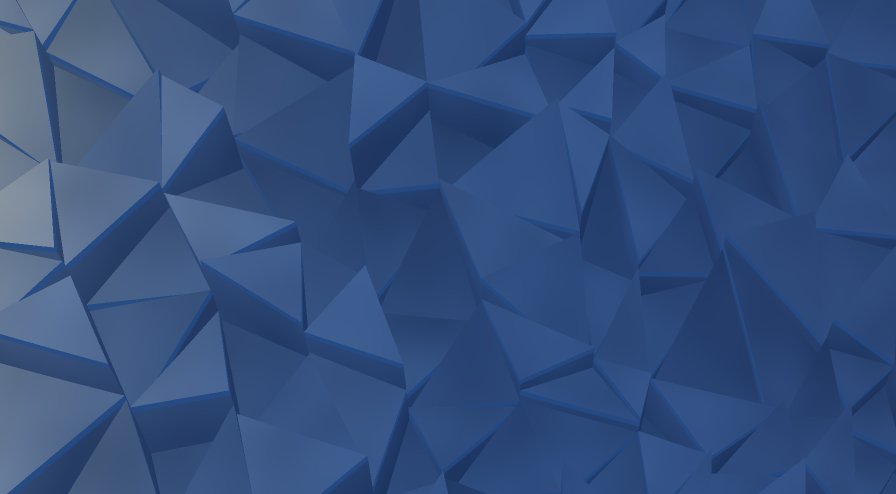
Give the GLSL for this background, as a WebGL 1 fragment shader.

```glsl
precision highp float;
// Field of raised, tilted triangular prisms in dusk blue, lit from the left.
// A jittered triangle lattice is extruded; each view ray is clipped exactly
// against the nearby prisms, and the highest crossing is the visible one.

uniform vec2 u_resolution;

struct Hit {
  float level;   // height of the visible point
  float below;   // depth under the top rim, zero on a top face
  float height;  // mean height of the prism
  float seed;
  vec2 normal;   // inward normal of the wall
  vec2 tilt;     // slope of the top face
  vec2 local;    // position relative to the centroid
};

vec2 hash2(vec2 p) {
  vec3 q = fract(p.xyx * vec3(0.1031, 0.1030, 0.0973));
  q += dot(q, q.yzx + 33.33);
  return fract((q.xx + q.yz) * q.zy);
}

float gradientNoise(vec2 p) {
  vec2 i = floor(p), f = fract(p);
  vec2 u = f * f * f * (f * (f * 6.0 - 15.0) + 10.0);
  vec2 o = vec2(0.0, 1.0);
  float a = dot(hash2(i) * 2.0 - 1.0, f);
  float b = dot(hash2(i + o.yx) * 2.0 - 1.0, f - o.yx);
  float c = dot(hash2(i + o) * 2.0 - 1.0, f - o);
  float d = dot(hash2(i + 1.0) * 2.0 - 1.0, f - 1.0);
  return mix(mix(a, b, u.x), mix(c, d, u.x), u.y);
}

vec2 latticeVertex(vec2 i) {
  return vec2(i.x + 0.5 * i.y, 0.866 * i.y) + 0.56 * (hash2(i + 57.0) - 0.5);
}

// Narrows the span of heights in which the ray is inside one edge.
void clipEdge(vec2 p, vec2 lean, vec2 a, vec2 b, inout vec2 span, inout vec2 normal) {
  vec2 e = normalize(b - a);
  vec2 n = vec2(-e.y, e.x);
  float rate = dot(n, lean) + 0.00003;
  float s = dot(n, p - a) / rate;
  if (rate < 0.0) {
    span.x = max(span.x, s);
  } else if (s < span.y) {
    span.y = s;
    normal = n;
  }
}

void tracePrism(vec2 p, vec2 lean, vec2 a, vec2 b, vec2 c, vec2 id, inout Hit hit) {
  vec2 span = vec2(-2.0, 9.0), normal = vec2(0.0);
  clipEdge(p, lean, a, b, span, normal);
  clipEdge(p, lean, b, c, span, normal);
  clipEdge(p, lean, c, a, span, normal);
  vec2 rnd = hash2(id + 211.0);
  vec2 tilt = 0.62 * (hash2(id + 133.0) - 0.5);
  vec2 center = (a + b + c) / 3.0;
  float height = 0.04 + 0.46 * rnd.x;
  float top = (height + dot(tilt, p - center)) / (1.0 + dot(tilt, lean));
  float s = min(span.y, top);
  if (s >= span.x && s > hit.level) {
    vec2 local = p - s * lean - center;
    float below = span.y < top ? height + dot(tilt, local) - s : 0.0;
    hit = Hit(s, below, height, rnd.y, normal, tilt, local);
  }
}

Hit traceField(vec2 p, vec2 lean) {
  Hit hit = Hit(-9.0, 0.0, 0.0, 0.0, vec2(0.0), vec2(0.0), vec2(0.0));
  vec2 base = floor(vec2(p.x - 0.57735 * p.y, 1.1547 * p.y));
  for (int j = -2; j <= 1; j++) {
    for (int i = -1; i <= 2; i++) {
      vec2 cell = base + vec2(float(i), float(j));
      vec2 b = latticeVertex(cell + vec2(1.0, 0.0));
      vec2 c = latticeVertex(cell + vec2(0.0, 1.0));
      tracePrism(p, lean, latticeVertex(cell), b, c, cell, hit);
      tracePrism(p, lean, b, latticeVertex(cell + 1.0), c, cell + 0.5, hit);
    }
  }
  return hit;
}

vec3 shadeField(vec2 uv) {
  // Projective scale keeps edges straight while prisms grow to the left.
  mat2 turn = mat2(0.97, 0.24, -0.24, 0.97);
  vec2 p = turn * (uv * 4.4 / (1.12 - 0.14 * uv.x)) + 20.0;
  vec2 lean = turn * vec2(0.6 * (uv.x - 1.0), 0.92);
  Hit hit = traceField(p, lean);
  bool isTop = hit.below <= 0.0;

  // Pale glow from the left, strongest in the upper corner.
  float glow = exp(-2.5 * uv.x) * (0.62 + 0.5 * uv.y);
  glow *= isTop ? 0.75 + 0.5 * hit.seed : 0.5;
  vec3 tone = mix(vec3(0.195, 0.32, 0.53), vec3(0.50, 0.55, 0.61), glow);
  tone = mix(tone, vec3(0.20, 0.295, 0.475), 0.5 * smoothstep(1.0, 1.8, uv.x));

  // Soft reflections, facing and the dimming of sunken faces.
  float sheen = gradientNoise(hit.local * 1.4 + hit.seed * 40.0 + 9.0);
  float raised = hit.height * 2.0;
  float light;
  if (isTop) {
    float crevice = (1.0 - raised) * smoothstep(-0.3, 0.45, dot(hit.local, lean));
    light = 0.38 + 0.5 * raised + 0.5 * dot(hit.tilt, vec2(0.7, -0.6));
    light += 0.35 * sheen - 0.4 * crevice;
  } else {
    light = 0.16 + 0.28 * dot(hit.normal, vec2(0.8, 0.3)) + 0.3 * sheen;
    light -= 0.25 * smoothstep(0.0, 0.4, hit.below);
  }
  vec3 color = tone * mix(vec3(0.62, 0.69, 0.76), vec3(1.06), clamp(light, -0.15, 1.2));

  // Saturated bevel just beneath each rim.
  float bevel = isTop ? 0.0 : 1.0 - smoothstep(0.035, 0.055, hit.below);
  return mix(color, vec3(0.14, 0.30, 0.54), 0.75 * bevel);
}

void main() {
  vec3 color = vec3(0.0);
  for (int k = 0; k < 4; k++) {
    vec2 offset = vec2(mod(float(k), 2.0), floor(float(k) / 2.0)) * 0.5 - 0.25;
    color += shadeField((gl_FragCoord.xy + offset) / u_resolution.y);
  }
  gl_FragColor = vec4(color * 0.25, 1.0);
}
```
